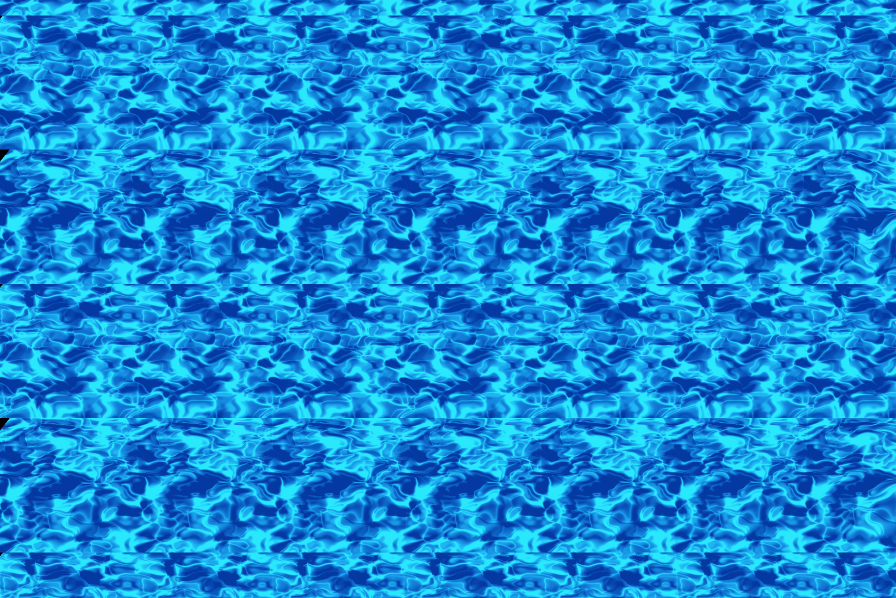
Reproduce this pattern procedurally as a Shadertoy shader.

```glsl
// Sunlit pool water: broken caustic webs over dark blue facets, in repeating tiles.
// Two alternating bands of warped cells and noise strands wrap across each tile;
// a slow sideways drift, faint seams and dark edge notches vary the repeats.

#define TILE_WIDTH 0.2255   // in canvas heights
#define BAND_HEIGHT 0.2246  // two bands make one vertical repeat
#define BAND_START 0.076    // lowest seam
#define CELLS vec2(6.0, 9.0)
#define PERSPECTIVE 0.4     // flattens the ripples toward the top of a band
#define WARP 1.0
#define DRIFT 0.022
#define CONTRAST 1.55
#define MEAN_LIGHT 0.63
#define SEAM_LIGHT 0.08
#define DEEP_BLUE vec3(0.015, 0.225, 0.635)
#define BRIGHT_CYAN vec3(0.16, 0.91, 0.99)

// Integer hash of a lattice cell and a seed
vec2 hash2(vec2 cell, float seed) {
    uvec3 v = uvec3(ivec3(cell, seed)) * 1664525u + 1013904223u;
    v.x += v.y * v.z; v.y += v.z * v.x; v.z += v.x * v.y;
    v ^= v >> 16u;
    v.x += v.y * v.z; v.y += v.z * v.x;
    return vec2(v.xy >> 8u) / 16777216.0;
}

// Two-channel value noise, wrapping across x
vec2 noise2(vec2 p, float period, float seed) {
    vec2 i = floor(p), f = fract(p);
    f = f * f * (3.0 - 2.0 * f);
    float x0 = mod(i.x, period), x1 = mod(i.x + 1.0, period);
    vec2 low = mix(hash2(vec2(x0, i.y), seed), hash2(vec2(x1, i.y), seed), f.x);
    vec2 high = mix(hash2(vec2(x0, i.y + 1.0), seed), hash2(vec2(x1, i.y + 1.0), seed), f.x);
    return mix(low, high, f.y);
}

// x: gap between the two nearest cell points, zero on borders; y: tone of the cell
vec2 cellFacet(vec2 p, float period, float seed) {
    vec2 i = floor(p), f = fract(p);
    float nearest = 8.0, second = 8.0, tone = 0.0;
    for (int y = -1; y <= 1; y++)
    for (int x = -1; x <= 1; x++) {
        vec2 offset = vec2(x, y), cell = i + offset;
        cell.x = mod(cell.x, period);
        vec2 point = hash2(cell, seed);
        float d = length(offset + point - f);
        second = min(second, max(nearest, d));
        if (d < nearest) { nearest = d; tone = fract(point.x * 57.0 + point.y * 31.0); }
    }
    return vec2(second - nearest, tone);
}

// Light level of the water at a tile position
float waterLight(vec2 uv, float seed) {
    uv.y *= (1.0 + PERSPECTIVE * uv.y) / (1.0 + 0.5 * PERSPECTIVE);
    vec2 p = uv * CELLS;
    vec2 q = p + WARP * (noise2(p, CELLS.x, seed) - 0.5);
    q += 0.5 * WARP * (noise2(p * 2.0, CELLS.x * 2.0, seed + 1.0) - 0.5);

    // Pools and glints
    vec2 broad = noise2(q, CELLS.x, seed + 2.0);
    vec2 fine = noise2(q * 2.0, CELLS.x * 2.0, seed + 4.0);
    float shade = smoothstep(0.18, 0.82, mix(broad.x, fine.y, 0.3));
    float glow = smoothstep(0.1, 0.9, broad.y);

    // Caustic web: wide where light gathers, fading out along its way
    vec2 facet = cellFacet(q, CELLS.x, seed + 3.0);
    float web = exp(-facet.x * mix(12.0, 3.5, glow));
    web *= mix(0.35, 1.2, smoothstep(0.25, 0.65, fine.y));

    // Thin strands and small sharp ripples
    float strand = exp(-abs(fine.x - 0.5) * 18.0) * smoothstep(0.25, 0.65, broad.x);
    vec2 ripple = noise2(q * vec2(3.0, 4.0), CELLS.x * 3.0, seed + 5.0);
    float glint = smoothstep(0.2, 0.8, ripple.x);
    return 0.45 * shade + 0.22 * facet.y + 0.7 * web * (0.35 + 0.9 * glow)
         + 0.36 * strand + 0.24 * glint;
}

vec3 waterColor(float light) {
    float t = clamp(0.43 + CONTRAST * (light - MEAN_LIGHT), 0.0, 1.0);
    return mix(DEEP_BLUE, BRIGHT_CYAN, vec3(t, t, 1.0 - pow(1.0 - t, 1.75)));
}

vec3 pool(vec2 p, float aspect) {
    float row = (p.y - BAND_START) / BAND_HEIGHT;
    float band = floor(row), kind = mod(band, 2.0);
    float fromTop = (1.0 - fract(row)) * BAND_HEIGHT;

    // Repeats slide slightly, most in the right end of every other band
    float rightEnd = smoothstep(0.88, 1.0, p.x / aspect) * (1.0 - kind);
    vec2 slide = noise2(p * vec2(3.0, 7.0), 64.0, 90.0) - 0.5;
    vec2 swirl = noise2(p * 22.0, 256.0, 91.0) - 0.5;
    vec2 shift = DRIFT * (slide * vec2(1.0, 0.2) + 1.2 * rightEnd * swirl);

    vec2 uv = vec2((p.x + shift.x) / TILE_WIDTH, fract(row) + shift.y / BAND_HEIGHT);
    float light = waterLight(uv, 10.0 + 20.0 * kind);

    // Broken hairlines along the tile edges
    float column = abs(fract(uv.x + 0.5) - 0.5) * TILE_WIDTH;
    float edge = min(column, min(fromTop, BAND_HEIGHT - fromTop));
    float broken = smoothstep(0.35, 0.75, noise2(p * 14.0, 256.0, 92.0).x);
    light += SEAM_LIGHT * broken * (1.0 - smoothstep(0.0005, 0.0025, edge));

    // Dark notches where bands meet the left side
    float notchWidth = mix(0.016, 0.005, kind) - 0.8 * fromTop;
    return waterColor(light) * step(notchWidth, p.x);
}

void mainImage(out vec4 fragColor, in vec2 fragCoord) {
    // Four samples per pixel smooth every edge
    vec3 color = vec3(0.0);
    for (int k = 0; k < 4; k++) {
        vec2 jitter = vec2(k % 2, k / 2) * 0.5 - 0.25;
        color += pool((fragCoord + jitter) / iResolution.y, iResolution.x / iResolution.y);
    }
    fragColor = vec4(color * 0.25, 1.0);
}
```
